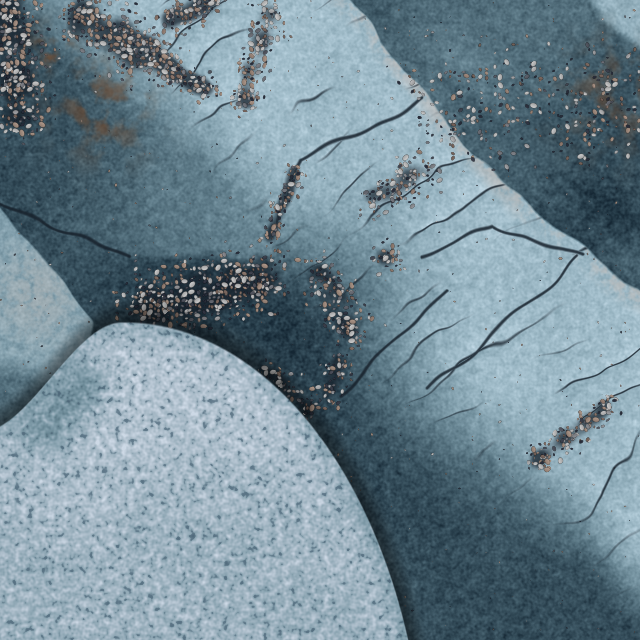
Write a Shadertoy shader that draws this texture.

```glsl
// Coastal still life: a speckled granite boulder on diagonal slate ledges.
// Soft half-planes set the tones, gradient noise adds grain and rust,
// warped lines make cracks and jittered cells scatter the shingle.
#define GRAIN .2
#define STRATA 15.
#define PEBBLES 95.
#define SPECKLE 95.
#define RUST vec3(.43, .29, .19)
#define SAND vec3(.74, .69, .66)
#define SHADOW vec3(.09, .13, .17)

vec2 hash2(vec2 p) {
    vec3 q = fract(p.xyx * vec3(.1031, .103, .0973));
    q += dot(q, q.yzx + 33.3);
    return fract((q.xx + q.yz) * q.zy);
}
float ramp(float a, float b, float x) {
    x = clamp((x - a) / (b - a), 0., 1.);
    return x * x * (3. - 2. * x);
}
float corner(vec2 c, vec2 f, vec2 o) { return dot(hash2(c + o + 200.) * 2. - 1., f - o); }
float noise(vec2 p) {
    vec2 c = floor(p), f = p - c, u = f * f * (3. - 2. * f), e = vec2(1, 0);
    return 1.4 * mix(mix(corner(c, f, e.yy), corner(c, f, e), u.x),
                     mix(corner(c, f, e.yx), corner(c, f, e.xx), u.x), u.y);
}
float fbm(vec2 p) {
    float sum = 0., amp = .55;
    for (int i = 0; i < 4; i++, amp *= .5) {
        sum += amp * noise(p);
        p = mat2(1.6, 1.2, -1.2, 1.6) * p + 7.3;
    }
    return sum;
}
float seg(vec2 p, float ax, float ay, float bx, float by) {
    vec2 a = vec2(ax, ay), d = vec2(bx, by) - a;
    return length(p - a - d * clamp(dot(p - a, d) / dot(d, d), 0., 1.));
}
float clump(vec2 p, float ax, float ay, float bx, float by, float r) {
    float d = seg(p, ax, ay, bx, by) / r;
    return exp(-d * d);
}
float blob(vec2 p, float x, float y, float r) {
    p = (p - vec2(x, y)) / r;
    return exp(-dot(p, p));
}
vec3 slate(float t) {
    t = clamp(t, 0., 1.);
    return mix(vec3(.08, .15, .2), vec3(.76, .85, .9), t) + vec3(0, .14, .15) * t * (1. - t);
}
// Distance to the boulder edge, positive inside
float boulder(vec2 p) {
    float dome = 1. - length((p - vec2(.195, -.25)) / vec2(.47, .746));
    return p.x < .195 ? (.325 + .171 * ramp(-.03, .19, p.x) - p.y) * .75 : dome * .52;
}
// Where loose shingle gathers
float shingle(vec2 p) {
    float d = clump(p, .01, .99, .03, .83, .035) + clump(p, .13, .97, .22, .92, .035)
        + clump(p, .22, .92, .32, .86, .018) + clump(p, .27, .97, .33, 1., .02)
        + clump(p, .24, .525, .4, .565, .036) * 1.3 + clump(p, .46, .73, .425, .63, .012)
        + clump(p, .5, .57, .55, .49, .022);
    d += .75 * (clump(p, .42, .98, .38, .84, .02) + clump(p, .59, .69, .66, .73, .024)
        + clump(p, .42, .42, .48, .36, .015) + clump(p, .51, .38, .53, .43, .018)
        + clump(p, .84, .28, .94, .36, .018) + blob(p, .605, .6, .02));
    d += .3 * clump(p, .72, .83, .98, .84, .07);
    return d * (1. + .9 * noise(p * 28.)) + .035;
}
// Main fractures
float fractures(vec2 p) {
    float d = min(seg(p, .664, .39, .78, .486), seg(p, .78, .486, .9, .594));
    d = min(d, min(seg(p, .534, .382, .7, .55), seg(p, .66, .6, .77, .647)));
    d = min(d, min(seg(p, .77, .647, .91, .596), seg(p, .43, .65, .47, .75)));
    return min(d, min(seg(p, .47, .75, .66, .84), seg(p, 0., .68, .2, .6)));
}
void mainImage(out vec4 fragColor, in vec2 fragCoord) {
    vec2 p = fragCoord / iResolution.xy;
    float px = 1. / iResolution.y, broad = fbm(p * 5.), fine = fbm(p * 75.);
    vec2 w = p + .012 * vec2(noise(p * 17.), noise(p * 17. + 40.));
    // Pale ridge above a dark hollow
    float d = .68 * w.y + .735 * w.x - .76;
    float ridge = ramp(mix(-.14, -.03, ramp(.65, .95, p.x)), .09, d);
    float tone = mix(.19, .8, ridge) - .27 * blob(p, .54, .56, .13) + .12 * broad;
    // Tilted strata with cracked lips
    float s = fract(dot(p, vec2(.57, -.82)) * STRATA + 1.5 * fbm(p * 4. + 3.));
    float crack = ramp(-.12, .25, noise(p * 8. + 11.)) * ridge;
    tone += .14 * (s - .5) * crack;
    crack *= 1. - ramp(0., .0016 + px, min(s, 1. - s) / STRATA);
    // Upper-left slab and the gap below it
    float base = w.y - max(.6, .68 - .39 * w.x);
    float slab = ramp(0., .07, 1.037 - .81 * w.x - w.y) * ramp(-.012, .008, base) * ramp(.435, .42, w.x);
    float face = .2 + .25 * ramp(.05, .36, p.x) + .15 * broad;
    tone = mix(tone, face, slab);
    float gap = ramp(.01, -.02, base) * ramp(.44, .34, p.x);
    tone = mix(tone, .17 + .15 * broad, gap);
    // Left block
    float block = ramp(-.003, .004, .674 - 1.2 * w.x - w.y) * ramp(.143, .137, w.x);
    tone = mix(tone, mix(.36, .64, ramp(.4, .45, w.y + .2 * w.x)) + .2 * broad, block);
    // Upper-right ledge with a pale far corner
    float rim = w.x + w.y - 1.547 + .045 * sin(6.93 * clamp(w.x - .547, 0., .453));
    float ledge = ramp(-.003, .004, rim);
    face = .25 + .11 * noise(vec2(rim * 15., (p.x - p.y) * 3.)) + .17 * broad;
    face += .1 * (blob(p, .77, .93, .15) - blob(p, .95, .66, .13));
    tone = mix(tone, mix(face, .73, ramp(1.905, 1.935, w.x + w.y)), ledge);
    crack *= (1. - ledge) * (1. - slab) * (1. - gap);
    crack = max(crack, ramp(.0025 + px, .0005, fractures(w)));
    vec3 col = slate(tone + GRAIN * fine + .1 * noise(p * 210.));
    // Sandy edges and rust
    float sandy = ramp(-.05, 0., rim) * (1. - ledge) + .7 * block * blob(p, .06, .54, .08);
    col = mix(col, SAND, .5 * sandy * ramp(-.3, .3, broad + fine));
    float rust = blob(p, .08, .92, .035) + blob(p, .16, .83, .065) + .7 * blob(p, .96, .85, .075);
    col = mix(col, RUST, .8 * min(rust, 1.) * ramp(-.15, .3, fbm(p * 26.)));
    // Two sizes of pebbles over damp shadow
    float density = shingle(p);
    col = mix(col, SHADOW, max(.85 * crack, .75 * ramp(.35, 1., density)));
    for (int k = 0; k < 18; k++) {
        float scale = k < 9 ? PEBBLES * 1.5 : PEBBLES;
        vec2 g = p * scale, id = floor(g) + vec2(k % 3 - 1, k / 3 % 3 - 1);
        vec2 h = hash2(id + scale), r = hash2(id + 71.), q = g - id - .2 - .6 * h;
        float a = 6.28 * r.x, size = (.22 + .3 * r.y) * ramp(h.x, h.x + .06, density * .85);
        if (size < .02) continue;
        q *= mat2(cos(a), sin(a), -sin(a), cos(a));
        float edge = length(q * vec2(1, 1.45)) - size, aa = scale * px;
        vec3 stone = mix(vec3(.17, .19, .25), vec3(.8), ramp(.2, .85, r.y));
        stone = mix(stone, vec3(.64, .51, .43), .7 * step(.65, r.x));
        col *= 1. - .45 * ramp(.16, 0., edge);
        col = mix(col, stone * (.9 + .3 * q.y), ramp(aa, -aa, edge));
    }
    // Granite boulder and contact shadow
    float b = boulder(p);
    col *= 1. - .45 * ramp(-.035, 0., b);
    float speck = noise(p * SPECKLE) + .7 * noise(p * SPECKLE * 2.1) + .5 * fbm(p * 22.);
    float light = .74 + .1 * ramp(.1, .45, p.y) + .22 * speck + .08 * broad;
    light -= .28 * clump(p, .07, .33, .13, .4, .04) + .12 * ramp(.03, 0., b);
    vec3 granite = slate(light) + vec3(.045, 0, 0) * ramp(.5, .9, light);
    granite = mix(granite, vec3(.27, .36, .44), .55 * ramp(.35, .75, -speck));
    fragColor = vec4(mix(col, granite, ramp(-px, px, b)), 1);
}
```
